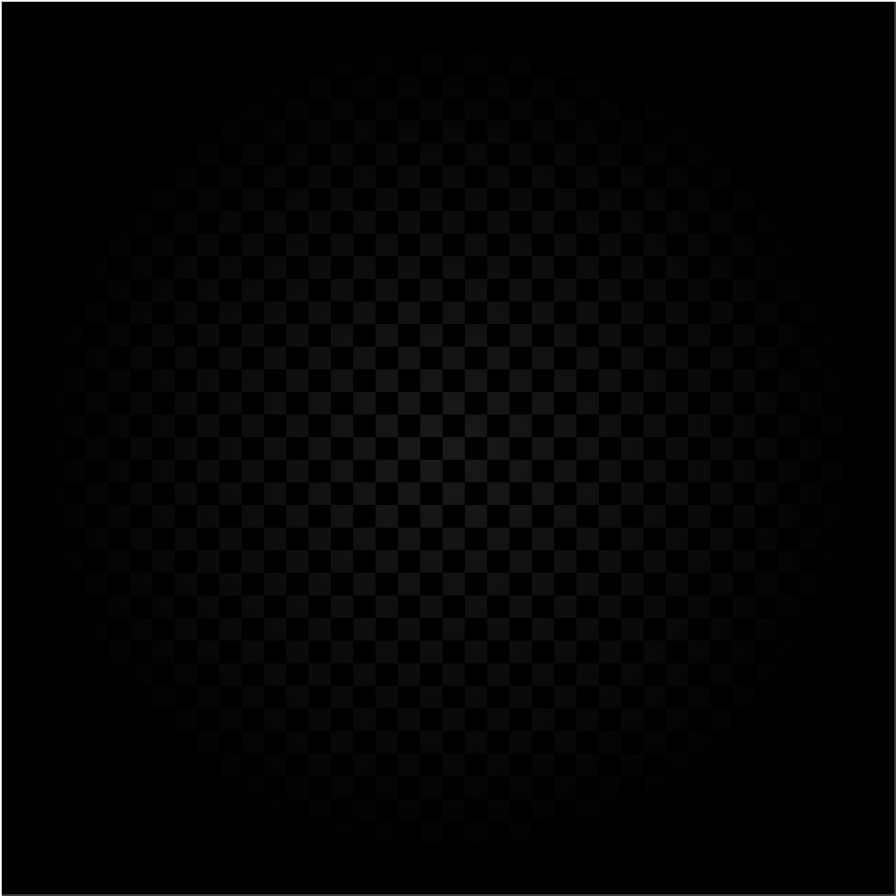
This background is drawn by a WebGL 2 fragment shader. Its source:

```glsl
#version 300 es
precision highp float;
// A near-black checkerboard lit by a soft round glow at the centre,
// with a hairline pale frame. Signed stripe waves are multiplied to
// form the checks, and a radial falloff sets their brightness.

uniform vec2 u_resolution;
out vec4 fragColor;

const vec2 CELL_SIZE = vec2(0.02492, 0.02524);
const vec2 CELL_CORNER = vec2(0.4939, 0.4869);
const vec2 GLOW_CENTER = vec2(0.5, 0.5);
const float GLOW_RADIUS = 0.47;
const vec3 GLOW_COLOR = vec3(0.1);
const float FRAME_WIDTH = 1.0 / 512.0;
const vec3 FRAME_LIGHT = vec3(1.0);
const vec3 FRAME_SHADE = vec3(0.25);

// Alternating stripes on each axis: +1 on even cells, -1 on odd cells
vec2 stripes(vec2 p, vec2 size, vec2 pixel) {
    vec2 wave = abs(fract(p / size * 0.5 - 0.25) - 0.5) - 0.25;
    return clamp(4.0 * wave * size / pixel, -1.0, 1.0);
}

// 1 on light checks, 0 on dark checks
float checker(vec2 p, vec2 size, vec2 pixel) {
    vec2 s = stripes(p, size, pixel);
    return 0.5 + 0.5 * s.x * s.y;
}

// Straight falloff from the centre to the rim
float radialGlow(vec2 p, vec2 center, float radius) {
    return max(0.0, 1.0 - distance(p, center) / radius);
}

// Pixel coverage of two strips, given the distances to their edges
float edgeStrips(vec2 dist, float width, vec2 pixel) {
    vec2 cover = clamp((width - dist) / pixel + 0.5, 0.0, 1.0);
    return max(cover.x, cover.y);
}

void main() {
    vec2 pixel = 1.0 / u_resolution;
    vec2 uv = gl_FragCoord.xy * pixel;

    // Checks fading into the dark
    float light = checker(uv - CELL_CORNER, CELL_SIZE, pixel);
    vec3 color = GLOW_COLOR * light * radialGlow(uv, GLOW_CENTER, GLOW_RADIUS);

    // Frame: dim along the right and bottom, bright along the left and top
    float rightBottom = edgeStrips(vec2(1.0 - uv.x, uv.y), FRAME_WIDTH, pixel);
    float leftTop = edgeStrips(vec2(uv.x, 1.0 - uv.y), FRAME_WIDTH, pixel);
    color = mix(color, FRAME_SHADE, rightBottom);
    color = mix(color, FRAME_LIGHT, leftTop);

    fragColor = vec4(color, 1.0);
}
```
